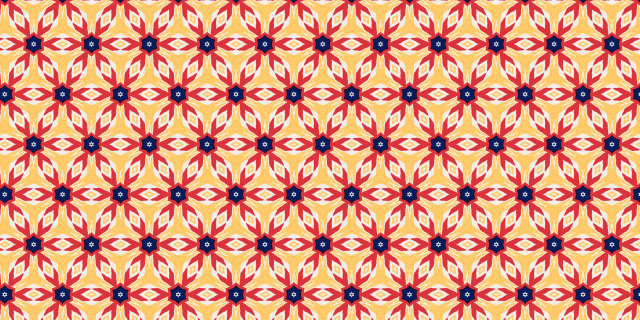
This pattern is drawn by a Shadertoy shader. Its source:

```glsl
float hash(vec2 p) {
    vec3 h = fract(p.xyx * vec3(0.1031, 0.1030, 0.0973));
    h += dot(h, h.yzx + 33.33);
    return fract((h.x + h.y) * h.z);
}

float noise(vec2 p) {
    vec2 i = floor(p), f = fract(p);
    f = f * f * (3.0 - 2.0 * f);
    return mix(mix(hash(i), hash(i + vec2(1, 0)), f.x),
               mix(hash(i + vec2(0, 1)), hash(i + vec2(1, 1)), f.x), f.y);
}

// Signed distance to the line a-b, positive on its right
float side(vec2 p, vec2 a, vec2 b) {
    vec2 e = normalize(b - a);
    return dot(p - a, vec2(e.y, -e.x));
}

// Six-pointed star within the folded wedge
float star(vec2 p, float tip, float notch) {
    return side(p, vec2(notch, 0.0), tip * vec2(0.866, 0.5));
}

// Offset from the nearest point of a triangular lattice
vec2 nearestCenter(vec2 p) {
    vec2 period = vec2(1.0, sqrt(3.0));
    vec2 a = mod(p, period) - 0.5 * period;
    vec2 b = mod(p - 0.5 * period, period) - 0.5 * period;
    return dot(a, a) < dot(b, b) ? a : b;
}

// Mirror into the 30 degree wedge above the x axis
vec2 foldWedge(vec2 p) {
    vec2 normal = vec2(-0.5, 0.8660254);
    p = abs(p);
    p -= 2.0 * max(dot(p, normal), 0.0) * normal;
    return vec2(p.x, abs(p.y));
}

vec3 paint(vec3 under, vec3 over, float d, float blur) {
    return mix(under, over, smoothstep(blur, -blur, d));
}

vec3 kaleidoscope(vec2 p, float blur) {
    const vec3 cream = vec3(0.95, 0.93, 0.90);
    const vec3 red = vec3(0.86, 0.20, 0.23);
    const vec3 navy = vec3(0.03, 0.11, 0.36);
    vec2 q = foldWedge(nearestCenter(p));

    // Brushed edges and uneven yellow pigment
    float grain = noise(q * 38.0);
    vec2 w = q + 0.008 * (vec2(grain, noise(q * 38.0 + 17.0)) - 0.5);
    vec3 yellow = mix(vec3(0.99, 0.75, 0.34), vec3(0.99, 0.84, 0.50), grain);

    // Three-armed yellow blades with split, pointed ends
    float lozenge = max(side(w, vec2(0.36, 0.118), vec2(0.16, 0.025)),
                        side(w, vec2(0.5, 0.10), vec2(0.36, 0.118)));
    vec2 arm = vec2(dot(w, vec2(0.866, 0.5)), dot(w, vec2(0.5, -0.866)));
    float blade = side(arm, vec2(0.54, 0.085), vec2(0.2, 0.052));
    vec3 color = paint(cream, yellow, max(blade, 0.016 - lozenge), blur);
    color = paint(color, cream, side(arm, vec2(0.43, 0.0), vec2(0.2, 0.036)), blur);
    color = paint(color, yellow, side(arm, vec2(0.33, 0.0), vec2(0.2, 0.016)), blur);

    // Red lozenge around nested diamonds
    color = paint(color, red, lozenge, blur);
    color = paint(color, cream, side(w, vec2(0.5, 0.105), vec2(0.31, 0.0)), blur);
    color = paint(color, yellow, side(w, vec2(0.5, 0.06), vec2(0.395, 0.0)), blur);
    color = paint(color, cream, side(w, vec2(0.5, 0.018), vec2(0.45, 0.0)), blur);

    // Bordered navy star with a small open star at its heart
    color = paint(color, red, star(w, 0.215, 0.165), blur);
    color = paint(color, vec3(0.12, 0.04, 0.12), star(w, 0.158, 0.121), blur);
    color = paint(color, navy, star(q, 0.142, 0.108), blur);
    color = paint(color, cream, star(q, 0.05, 0.029), blur);
    return paint(color, navy, q.x - 0.015, blur);
}

void mainImage(out vec4 fragColor, in vec2 fragCoord) {
    float spacing = 0.1807;
    float pixel = 1.0 / (iResolution.y * spacing);
    vec3 sum = vec3(0.0);

    // Average a 3 by 3 grid of samples
    for (int i = 0; i < 9; i++) {
        vec2 offset = (vec2(i % 3, i / 3) - 1.0) / 3.0;
        vec2 p = (fragCoord + offset) / iResolution.y - vec2(0.828, 0.549);
        sum += kaleidoscope(p / spacing, 0.3 * pixel);
    }
    fragColor = vec4(sum / 9.0, 1.0);
}
```
